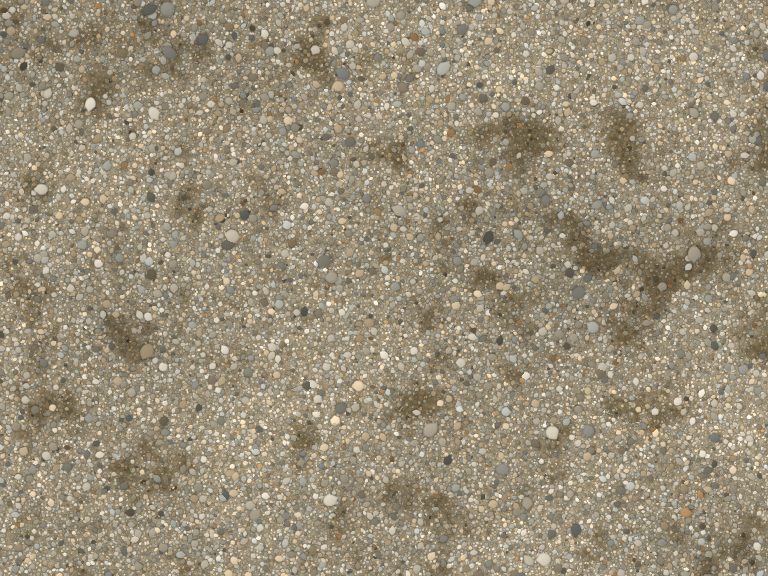
This texture is drawn by a Shadertoy shader. Its source:

```glsl
// Coarse sandy ground: packed pale grains, scattered pebbles and damp brown patches.

const vec3 SOIL_DARK   = vec3(0.43, 0.385, 0.29);
const vec3 SOIL_LIGHT  = vec3(0.70, 0.655, 0.56);
const vec3 GRAIN_DARK  = vec3(0.47, 0.435, 0.355);
const vec3 GRAIN_LIGHT = vec3(0.95, 0.915, 0.845);
const vec3 SLATE_TINT  = vec3(0.90, 0.94, 0.98);
const vec3 TAN_TINT    = vec3(1.04, 0.98, 0.89);
const vec3 RUST_TINT   = vec3(0.88, 0.72, 0.54);
const vec3 DAMP_TINT   = vec3(0.77, 0.735, 0.65);
const vec3 DRY_TINT    = vec3(1.06);

const float FINE_CELLS   = 165.0;  // cells per canvas height
const float MEDIUM_CELLS = 104.0;
const float COARSE_CELLS = 66.0;
const float PEBBLE_CELLS = 39.0;
const float PATCH_SCALE  = 8.5;
const float SOFTNESS     = 1.4;    // edge width in pixels
const float RIM_SHADOW   = 0.18;
const float BROAD_SHADE  = 0.16;

vec3 hash3(vec2 p) {
    vec3 q = fract(p.xyx * vec3(0.1031, 0.1030, 0.0973));
    q += dot(q, q.yxz + 33.33);
    return fract((q.xxy + q.yzz) * q.zyx);
}

float gradientNoise(vec2 p) {
    vec2 cell = floor(p), f = fract(p);
    vec2 u = f * f * f * (f * (f * 6.0 - 15.0) + 10.0);
    vec4 corner;
    for (int i = 0; i < 4; i++) {
        vec2 o = vec2(i & 1, i >> 1);
        corner[i] = dot(hash3(cell + o + 71.0).xy * 2.0 - 1.0, f - o);
    }
    return mix(mix(corner.x, corner.y, u.x), mix(corner.z, corner.w, u.x), u.y);
}

float fbm(vec2 p) {
    float sum = 0.0, gain = 1.0;
    for (int i = 0; i < 4; i++) {
        sum += gain * gradientNoise(p);
        p = mat2(1.6, 1.2, -1.2, 1.6) * p + 19.7;
        gain *= 0.6;
    }
    return sum;
}

// Signed distance to a rotated ellipse with cut, faceted sides.
float grainDistance(vec2 p, vec3 shape) {
    float angle = shape.x * 6.2832;
    float radius = mix(0.30, 0.56, shape.y);
    float stretch = mix(1.0, 1.6, shape.z);
    float c = cos(angle), s = sin(angle);
    vec2 q = mat2(c, -s, s, c) * p * vec2(1.0, stretch) / radius;
    float facets = dot(abs(q + vec2(0.12, 0.08)), vec2(0.80, 0.66));
    return (max(length(q) * 0.96, facets) - 1.0) * radius;
}

vec3 grainColor(vec3 look) {
    float tone = 0.5 * (look.x + look.y);
    vec3 color = mix(GRAIN_DARK, GRAIN_LIGHT, tone);
    if (look.z < 0.24) color *= SLATE_TINT;
    else if (look.z > 0.985) color *= RUST_TINT;
    else if (look.z > 0.74) color *= TAN_TINT;
    return color;
}

// Lays one size of grain over the ground; share is the fraction of cells filled.
vec3 addGrains(vec3 ground, vec2 uv, float cells, float share, float darkShare) {
    vec2 p = uv * cells + cells * 0.37;
    vec2 home = floor(p);
    float nearest = 9.0;
    vec2 nearestId = home, nearestOffset = vec2(0.0);
    for (int y = -1; y <= 1; y++)
    for (int x = -1; x <= 1; x++) {
        vec2 id = home + vec2(x, y);
        vec3 place = hash3(id + cells);
        if (place.z > share) continue;
        vec2 offset = p - id - 0.1 - 0.8 * place.xy;
        float d = grainDistance(offset, hash3(id + cells + 211.0));
        if (d < nearest) {
            nearest = d;
            nearestId = id;
            nearestOffset = offset;
        }
    }
    float pixel = SOFTNESS * cells / iResolution.y;
    vec3 color = grainColor(hash3(nearestId + cells + 503.0));
    if (hash3(nearestId + cells + 809.0).x < darkShare) color *= vec3(0.66, 0.67, 0.69);

    // Rounded light from the upper left, dark contact rim around the grain.
    color *= 1.0 + 0.14 * dot(nearestOffset, vec2(-0.6, 0.8));
    color *= 1.0 - 0.08 * smoothstep(-0.16, 0.0, nearest);
    ground *= 1.0 - RIM_SHADOW * (1.0 - smoothstep(0.0, 0.22, nearest));
    return mix(ground, color, clamp(0.5 - nearest / pixel, 0.0, 1.0));
}

void mainImage(out vec4 fragColor, in vec2 fragCoord) {
    vec2 uv = fragCoord / iResolution.y;

    // Damp patches hide grains and stain what is left.
    float broad = gradientNoise(uv * 2.7 + 5.0);
    float patches = fbm(uv * PATCH_SCALE) + 0.4 * broad;
    float damp = smoothstep(0.04, 0.62, patches);

    // Silt between the grains.
    float silt = 0.5 + 0.6 * fbm(uv * 110.0);
    vec3 color = mix(SOIL_DARK, SOIL_LIGHT, clamp(silt, 0.0, 1.0));

    color = addGrains(color, uv, FINE_CELLS, 0.86 - 0.30 * damp, 0.06);
    color = addGrains(color, uv, MEDIUM_CELLS, 0.56 - 0.34 * damp, 0.06);
    color *= mix(DRY_TINT, DAMP_TINT, damp);
    color = addGrains(color, uv, COARSE_CELLS, 0.22 - 0.12 * damp, 0.12);
    color = addGrains(color, uv, PEBBLE_CELLS, 0.03, 0.40);
    color *= 1.0 - BROAD_SHADE * (broad + 0.5 * gradientNoise(uv * 19.0));

    fragColor = vec4(clamp(color, 0.0, 1.0), 1.0);
}
```
